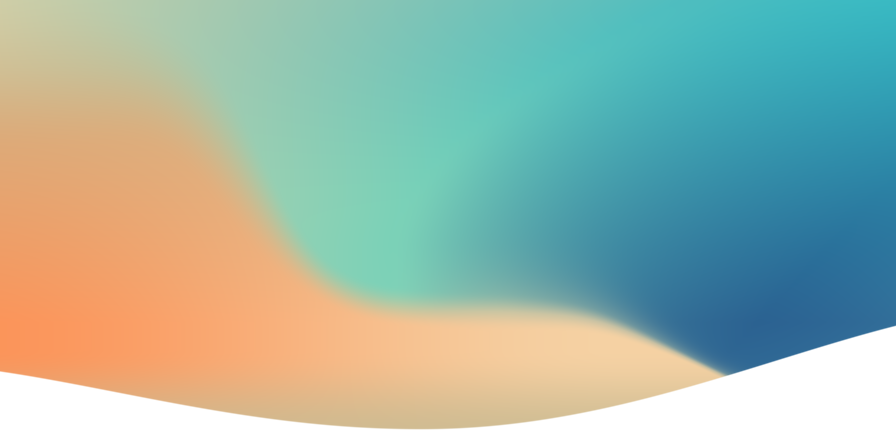
A Shadertoy shader for this background:

```glsl
// Soft flowing gradient of orange, mint, aqua and navy above a white wave.

// Height of the upper border of the warm region.
float warmEdge(float x) {
    float q = x - 1.33;
    float shoulder = 0.55 / (1.0 + exp((x - 0.56) / 0.085));
    return 0.308 + shoulder - 0.25 * (q + sqrt(q * q + 0.01));
}

// Height of the white wave at the bottom.
float waveHeight(float x) {
    float d = x - 0.94;
    return 0.042 + d * d * (0.253 + 0.039 * sign(d) - 0.077 * d * d);
}

vec3 coolColor(vec2 p) {
    // A mint ridge bends to the right as it rises
    float rise = max(p.y - 0.45, 0.0);
    float ridgeX = 0.87 + 0.15 * rise + 1.9 * rise * rise;
    vec3 ridge = mix(vec3(0.48, 0.82, 0.72), vec3(0.30, 0.74, 0.75), smoothstep(0.5, 1.05, p.y));
    vec3 left = mix(vec3(0.81, 0.81, 0.66), ridge, clamp(p.x / ridgeX, 0.0, 1.0));

    // Aqua sinks into navy, which lightens below a diagonal crease
    float depth = clamp((1.0 - p.y) / 0.72, 0.0, 1.0);
    vec3 right = mix(vec3(0.18, 0.72, 0.77), vec3(0.11, 0.30, 0.54), depth);
    float crease = max(p.x - 1.69 - 0.95 * (p.y - 0.28), 0.0);
    right += vec3(0.20, 0.32, 0.16) * crease * smoothstep(0.75, 0.3, p.y);

    float d = max(p.x - ridgeX, 0.0);
    float away = 1.0 - exp(-2.4 * (sqrt(d * d + 0.0036) - 0.06));
    return mix(left, right, away);
}

vec3 warmColor(vec2 p) {
    vec3 col = mix(vec3(0.985, 0.58, 0.35), vec3(0.96, 0.82, 0.64), smoothstep(-0.1, 1.4, p.x));
    col = mix(col, vec3(0.82, 0.70, 0.52), clamp((p.y - 0.28) / 0.57, 0.0, 1.0));
    return mix(col, vec3(0.79, 0.73, 0.57), 0.85 * smoothstep(0.22, 0.03, p.y));
}

void mainImage(out vec4 fragColor, in vec2 fragCoord) {
    vec2 p = fragCoord / iResolution.xy * vec2(2.0, 1.0);

    // Distance to the warm border, corrected for its slope
    float slope = (warmEdge(p.x + 0.01) - warmEdge(p.x - 0.01)) / 0.02;
    float dist = (p.y - warmEdge(p.x)) / sqrt(1.0 + slope * slope);

    // Pale haze over the border, thinning to the right
    vec3 col = coolColor(p);
    float hazeWidth = mix(0.065, 0.012, smoothstep(1.1, 1.6, p.x));
    float haze = 0.6 * exp(-max(dist, 0.0) / hazeWidth) * smoothstep(0.8, 1.15, p.x);
    col = mix(col, vec3(0.86, 0.84, 0.66), haze);

    // The border is broad on the left and crisp on the right
    float soft = mix(0.19, 0.045, smoothstep(0.1, 0.75, p.x));
    soft = mix(soft, 0.008, smoothstep(1.1, 1.6, p.x));
    col = mix(col, warmColor(p), smoothstep(soft, -soft, dist));

    // White wave
    float pixel = 1.0 / iResolution.y;
    float wave = smoothstep(pixel, -pixel, p.y - waveHeight(p.x));
    fragColor = vec4(mix(col, vec3(1.0), wave), 1.0);
}
```
